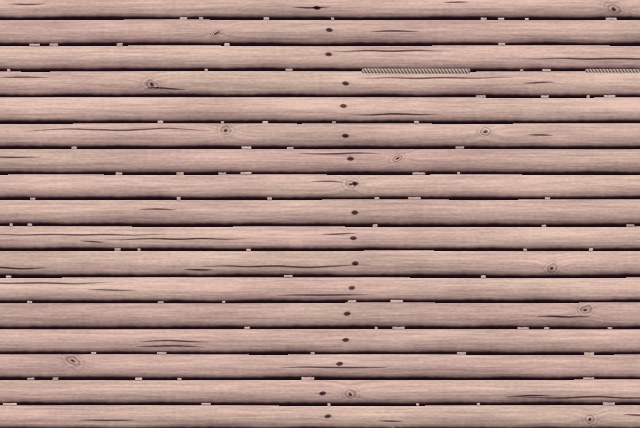
This texture is drawn by a Shadertoy shader. Its source:

```glsl
const float PITCH = 0.06;          // log spacing, in canvas heights
const float FIRST_GAP = 0.053;     // height of the lowest full gap
const float GAP_JITTER = 0.004;
const float GAP_WAVE = 0.0022;
const float GRAIN = 0.11;
const float STAIN = 0.10;
const float KNOT_CHANCE = 0.45;
const float CRACK_CHANCE = 0.6;
const float CRACK_WIDTH = 0.0011;
const float CHIP_CELL = 0.05;
const float CHIP_CHANCE = 0.14;
const float ROPE_GAP = 13.0;       // index of the gap that holds the rope
const vec3 GAP_COLOR = vec3(0.10, 0.055, 0.08);
const vec3 SHADE_COLOR = vec3(0.46, 0.365, 0.355);
const vec3 LIGHT_COLOR = vec3(0.865, 0.735, 0.68);
const vec3 CHIP_COLOR = vec3(0.82, 0.71, 0.66);

vec2 hash2(vec2 p) {
    vec3 q = fract(p.xyx * vec3(0.1031, 0.1030, 0.0973));
    q += dot(q, q.yzx + 33.33);
    return fract((q.xx + q.yz) * q.zy);
}

float cornerSlope(vec2 cell, vec2 offset) {
    float angle = 6.2832 * hash2(cell).x;
    return dot(vec2(cos(angle), sin(angle)), offset);
}

// Gradient noise, about -0.7 to 0.7
float noise(vec2 p) {
    vec2 i = floor(p), f = p - i, u = f * f * f * (f * (f * 6.0 - 15.0) + 10.0);
    vec2 e = vec2(1.0, 0.0);
    return mix(mix(cornerSlope(i, f), cornerSlope(i + e, f - e), u.x),
               mix(cornerSlope(i + e.yx, f - e.yx), cornerSlope(i + e.xx, f - e.xx), u.x), u.y);
}

float gapHeight(float k, float x) {
    float jitter = (hash2(vec2(k + 20.0, 3.0)).x - 0.5) * GAP_JITTER;
    return FIRST_GAP + k * PITCH + jitter + GAP_WAVE * noise(vec2(x * 2.0, k * 7.3 + 0.4));
}

float boxDistance(vec2 p, vec2 halfSize) {
    vec2 d = abs(p) - halfSize;
    return length(max(d, 0.0)) + min(max(d.x, d.y), 0.0);
}

vec3 woodRamp(float tone) {
    vec3 dark = mix(GAP_COLOR, SHADE_COLOR, clamp(tone * 2.0, 0.0, 1.0));
    return mix(dark, LIGHT_COLOR, clamp(tone * 2.0 - 1.0, 0.0, 1.1));
}

void mainImage(out vec4 fragColor, in vec2 fragCoord) {
    vec2 p = fragCoord / iResolution.y;
    float px = 1.0 / iResolution.y;
    float width = iResolution.x / iResolution.y;

    // Log index and height within the log
    float row = floor((p.y - FIRST_GAP) / PITCH);
    if (p.y < gapHeight(row, p.x)) row -= 1.0;
    else if (p.y > gapHeight(row + 1.0, p.x)) row += 1.0;
    float bottom = gapHeight(row, p.x), top = gapHeight(row + 1.0, p.x);
    float v = (p.y - bottom) / (top - bottom);
    float id = row + 20.0;
    vec2 local = vec2(p.x, (v - 0.5) * PITCH);

    // Knots bend the grain around them
    float knotTone = 0.0, bend = 0.0;
    for (int i = 0; i < 2; i++) {
        vec2 h = hash2(vec2(id, 40.0 + float(i)));
        vec2 s = hash2(vec2(id, 60.0 + float(i)));
        if (s.x > KNOT_CHANCE) continue;
        vec2 q = local - vec2(h.x * width, (h.y - 0.4) * 0.025);
        q.x += q.y * (s.y - 0.5) * 1.6;
        q += 0.004 * noise(p * 70.0);
        float r = length(q * vec2(0.8, 1.0)) / mix(0.009, 0.016, s.y);
        float falloff = exp(-r * r);
        bend += 0.012 * sign(q.y) * exp(-dot(q, q) * 900.0);
        knotTone += falloff * (0.16 + 0.17 * sin(r * 11.0 + 3.0 * noise(p * 45.0)));
        knotTone += 0.35 * exp(-r * r * 14.0);
    }

    // Rounded profile above a ragged shadow
    float edge = v + 0.045 * noise(vec2(p.x * 9.0, id * 5.7)) + 0.02 * noise(vec2(p.x * 60.0, id * 3.1));
    float tone = 0.48 * smoothstep(0.05, 0.17, edge) + 0.25 * smoothstep(0.09, 0.30, edge)
               + 0.21 * smoothstep(0.18, 0.72, edge);
    tone -= 0.3 * smoothstep(1.0 - px / PITCH, 1.01, v);

    // Grain, stains and tone of each log
    vec2 g = vec2(p.x, p.y + bend + 0.003 * noise(vec2(p.x * 5.0, id)));
    float fibre = noise(g * vec2(5.0, 150.0) + id) + 0.8 * noise(g * vec2(18.0, 260.0))
                + 0.6 * noise(p * vec2(90.0, 200.0));
    float stain = noise(vec2(p.x * 3.0, p.y * 25.0) + id * 4.1);
    float lit = smoothstep(0.05, 0.25, edge);
    tone += lit * (GRAIN * fibre + STAIN * stain + 0.09 * (hash2(vec2(id, 9.0)).x - 0.5));
    tone -= lit * knotTone;

    // Drying cracks with tapered ends
    for (int i = 0; i < 4; i++) {
        vec2 h = hash2(vec2(id, 80.0 + float(i)));
        vec2 s = hash2(vec2(id, 95.0 + float(i)));
        if (s.x > CRACK_CHANCE) continue;
        float along = (p.x - h.x * width) / mix(0.03, 0.26, s.y * s.y);
        float taper = max(1.0 - along * along, 0.0);
        float path = (h.y - 0.45) * 0.034 + 0.006 * noise(vec2(p.x * 9.0, id + float(i) * 5.0));
        float d = abs(local.y + bend * 0.4 - path) - CRACK_WIDTH * taper;
        tone -= 0.55 * sqrt(taper) * (1.0 - smoothstep(-0.5 * px, px, d));
    }

    // One nail per log, set along a shallow arc
    vec2 nailHash = hash2(vec2(id, 120.0));
    float nailX = 0.83 - 0.35 * (p.y - 0.5) * (p.y - 0.5) + (nailHash.x - 0.5) * 0.03;
    vec2 nail = local - vec2(nailX, 0.004 + (nailHash.y - 0.5) * 0.012);
    tone -= 0.55 * (1.0 - smoothstep(0.003, 0.003 + 1.5 * px, length(nail * vec2(0.65, 1.0))));
    tone -= 0.2 * (1.0 - smoothstep(0.0, 1.5 * px, abs(nail.y))) * exp(-abs(nail.x) * 70.0);

    vec3 color = woodRamp(max(tone, 0.0));
    color *= 1.0 + vec3(0.015, -0.015, 0.01) * noise(vec2(p.x * 2.0, id * 2.7));

    // Chips caught in the nearest gap
    float gap = row + step(0.5, v);
    float gapY = p.y - gapHeight(gap, p.x);
    float cell = floor(p.x / CHIP_CELL);
    vec2 c = hash2(vec2(cell + 7.0, gap + 150.0)), cs = hash2(vec2(cell + 31.0, gap + 190.0));
    vec2 chipSize = vec2(mix(0.002, 0.015, cs.x * cs.x), mix(0.001, 0.0025, cs.y));
    vec2 chipPos = vec2(p.x - (cell + mix(0.35, 0.65, c.y)) * CHIP_CELL, gapY - 0.002);
    float chip = boxDistance(chipPos, chipSize) - 0.001 + 0.001 * noise(p * 180.0);
    float chipMask = step(c.x, CHIP_CHANCE) * (1.0 - smoothstep(-0.5 * px, px, chip));
    color = mix(color, CHIP_COLOR * (0.9 + 40.0 * chipPos.y + 0.2 * fibre), chipMask);

    // Twisted rope lying in one gap
    for (int i = 0; i < 2; i++) {
        vec2 q = vec2(p.x - 0.972 - 0.47 * float(i), gapY - 0.001);
        float rope = boxDistance(q, vec2(0.122 - 0.05 * float(i), 0.001)) - 0.0042 + 0.0015 * float(i);
        float strands = 0.72 + 0.2 * sin(q.x * 800.0 + q.y * 500.0) + 25.0 * q.y;
        float mask = (1.0 - smoothstep(-0.5 * px, px, rope)) * step(abs(gap - ROPE_GAP), 0.5);
        color = mix(color, CHIP_COLOR * strands, mask);
    }
    fragColor = vec4(clamp(color, 0.0, 1.0), 1.0);
}
```
